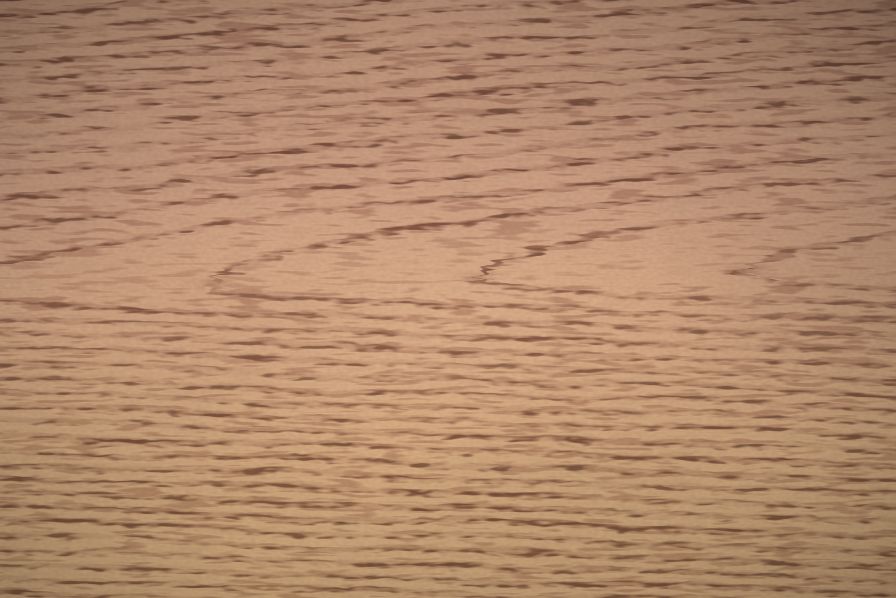
Write a Shadertoy shader that draws this texture.

```glsl
// Flat-sawn oak board: growth rings nest into pointed arches that open to the right.
// A ring phase field gives the bands, stretched gradient noise breaks them into
// short pores and fine fibres, and a soft warm light darkens the corners.

const vec3 PALE_WOOD = vec3(0.820, 0.660, 0.530);
const vec3 RING_WOOD = vec3(0.585, 0.405, 0.320);
const vec3 PORE_WOOD = vec3(0.400, 0.260, 0.195);
const vec3 TOP_TINT = vec3(0.985, 0.955, 0.975);
const vec3 BOTTOM_TINT = vec3(1.000, 1.005, 0.930);

const float TIP_START = 0.35;         // x of the first arch tip
const float TIP_SPACING = 0.45;       // distance between tips
const float AXIS_HEIGHT = 0.515;      // height of the line through the tips
const float AXIS_SLOPE = 0.02;
const vec2 RINGS_ABOVE = vec2(38.0, 0.17);  // ring density, roundness
const vec2 RINGS_BELOW = vec2(42.0, 0.025);
const float BAND_WIDTH = 0.0062;
const vec2 PORE_SCALE = vec2(15.0, 135.0);
const vec2 FIBRE_SCALE = vec2(11.0, 105.0);
const float VIGNETTE = 0.50;

vec2 hashGradient(vec2 cell) {
    vec3 h = fract(cell.xyx * vec3(0.1031, 0.1030, 0.0973));
    h += dot(h, h.yzx + 33.33);
    float angle = 6.2832 * fract((h.x + h.y) * h.z);
    return vec2(cos(angle), sin(angle));
}

float gradientNoise(vec2 p) {
    vec2 i = floor(p), f = fract(p);
    vec2 u = f * f * f * (f * (f * 6.0 - 15.0) + 10.0);
    vec2 e = vec2(0.0, 1.0);
    float a = dot(hashGradient(i), f);
    float b = dot(hashGradient(i + e.yx), f - e.yx);
    float c = dot(hashGradient(i + e.xy), f - e.xy);
    float d = dot(hashGradient(i + e.yy), f - e.yy);
    return mix(mix(a, b, u.x), mix(c, d, u.x), u.y);
}

// Returns the ring phase and the length of its gradient
vec2 ringField(vec2 p) {
    float d = p.y - AXIS_HEIGHT - AXIS_SLOPE * p.x;
    vec2 shape = d > 0.0 ? RINGS_ABOVE : RINGS_BELOW;
    float reach = sqrt(d * d + shape.y * shape.y);
    float phase = shape.x * (reach - shape.y) - (p.x - TIP_START) / TIP_SPACING;
    float slope = length(vec2(1.0 / TIP_SPACING, shape.x * d / reach));
    return vec2(phase, slope);
}

void mainImage(out vec4 fragColor, in vec2 fragCoord) {
    vec2 p = fragCoord / iResolution.y;
    vec2 uv = fragCoord / iResolution.xy;

    // Stretched noise layers
    float pores = gradientNoise(p * PORE_SCALE + 17.0);
    float shortPores = gradientNoise(p * PORE_SCALE * vec2(2.6, 1.3) + 71.0);
    float fibres = gradientNoise(p * FIBRE_SCALE + 133.0)
                 + 0.6 * gradientNoise(p * FIBRE_SCALE * vec2(2.3, 1.7) + 211.0);
    float patches = gradientNoise(p * vec2(2.5, 9.0) + 5.0);

    // Rings, bent gently and frayed along the fibres
    vec2 bent = p;
    bent.y += 0.012 * gradientNoise(p * vec2(3.0, 9.0) + 40.0);
    bent.y += 0.006 * gradientNoise(p * vec2(11.0, 30.0) + 90.0);
    bent.y += 0.005 * shortPores;
    bent.x += 0.05 * fibres;
    vec2 ring = ringField(bent);
    float offset = abs(fract(ring.x + 0.5) - 0.5) / ring.y;
    float band = 1.0 - smoothstep(BAND_WIDTH * 0.25, BAND_WIDTH * 1.25, offset);
    float nearAxis = 1.0 - smoothstep(5.0, 22.0, ring.y);
    float tip = exp(-offset * offset / 0.0006) * (1.0 - smoothstep(2.2, 5.0, ring.y));

    // Bands break into dashes, most strongly towards the top
    float broken = smoothstep(0.45, 0.85, p.y);
    float dash = smoothstep(-0.30, 0.25, pores + 0.6 * shortPores
               + 0.25 * nearAxis - 0.10 * broken + 0.30 * patches);
    float ringStrength = 0.80 + 0.7 * gradientNoise(vec2(p.x * 2.0, ring.x * 1.3) + 8.0);
    float bandTone = band * ringStrength * mix(0.30, 1.0, dash);
    bandTone = max(bandTone, tip * (0.55 + 0.5 * fibres));

    // Dark pore cores and faint streaks between the rings
    float core = band * smoothstep(0.08, 0.42, pores + 0.5 * shortPores + 0.2 * patches);
    core *= 0.65 + 0.35 * smoothstep(0.0, 0.25, abs(p.y - AXIS_HEIGHT));
    float streak = smoothstep(0.02, 0.50, fibres + 0.25 * patches);
    streak *= mix(0.48, 0.34, nearAxis);

    float tone = clamp(max(bandTone * 0.92, streak) + 0.12 * streak, 0.0, 1.0);
    vec3 color = mix(PALE_WOOD, RING_WOOD, tone);
    color = mix(color, PORE_WOOD, clamp(core * 0.62, 0.0, 1.0));

    // Fine grain and cloudy variation
    color *= 1.0 + 0.045 * gradientNoise(p * vec2(110.0, 190.0)) + 0.05 * fibres;
    color *= 1.0 + 0.05 * gradientNoise(p * vec2(2.0, 3.0) + 60.0);

    // Light
    vec2 fromCentre = uv - vec2(0.47, 0.44);
    float falloff = dot(fromCentre, fromCentre);
    color *= 1.015 - VIGNETTE * falloff - 0.30 * falloff * falloff;
    color *= mix(BOTTOM_TINT, TOP_TINT, smoothstep(0.05, 0.75, uv.y));

    fragColor = vec4(clamp(color, 0.0, 1.0), 1.0);
}
```
